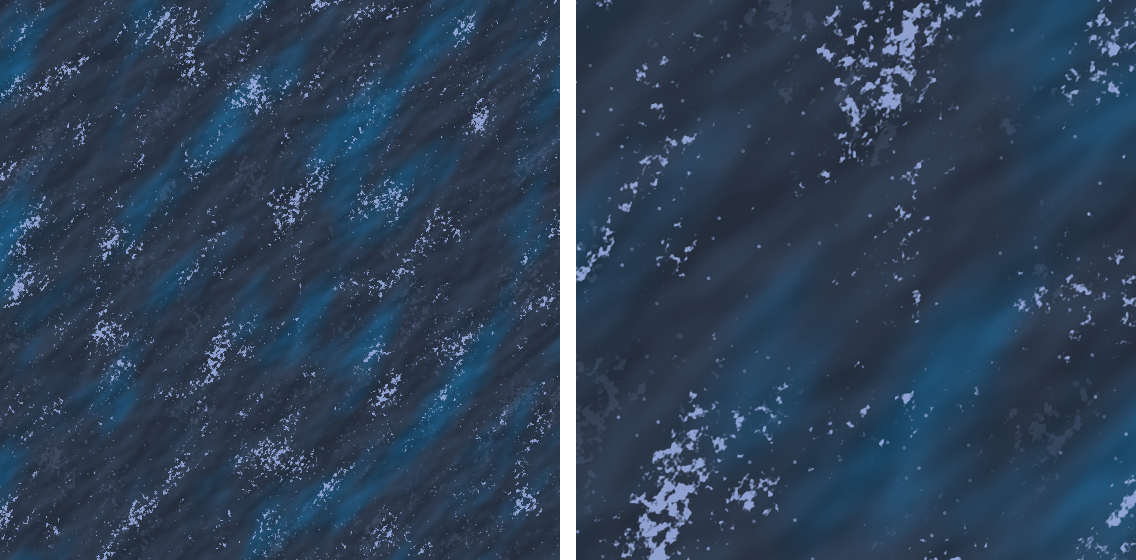
Left: the whole. Right: its middle third, enlarged.
Reproduce this texture procedurally as a WebGL 2 fragment shader.

```glsl
#version 300 es
precision highp float;
// Dark wind-swept sea with blue streaks, soft relief and drifting foam flecks.

uniform vec2 u_resolution;
out vec4 outColor;

const float TAU = 6.2831853;
const vec3 DEEP = vec3(0.170, 0.212, 0.282);
const vec3 BLUE = vec3(0.105, 0.310, 0.455);
const vec3 FOAM = vec3(0.580, 0.655, 0.850);

// Integer hash: two values in 0..1 per cell and seed.
vec2 hash2(vec2 cell, uint seed) {
    uvec2 q = uvec2(ivec2(cell)) * uvec2(1597u, 3343u) + seed * 7919u;
    q = q * 1664525u + 1013904223u;
    q.x += q.y * 1664525u;
    q.y += q.x * 1664525u;
    q ^= q >> 16u;
    q.x += q.y * 1664525u;
    q.y += q.x * 1664525u;
    q ^= q >> 16u;
    return vec2(q & 65535u) / 65535.0;
}

float cornerSlope(vec2 cell, vec2 offset, uint seed) {
    float angle = TAU * hash2(cell, seed).x;
    return dot(vec2(cos(angle), sin(angle)), offset);
}

float gradientNoise(vec2 p, uint seed) {
    vec2 i = floor(p), f = p - i;
    vec2 w = f * f * f * (f * (f * 6.0 - 15.0) + 10.0);
    vec2 e = vec2(1.0, 0.0);
    float low = mix(cornerSlope(i, f, seed), cornerSlope(i + e.xy, f - e.xy, seed), w.x);
    float high = mix(cornerSlope(i + e.yx, f - e.yx, seed), cornerSlope(i + e.xx, f - e.xx, seed), w.x);
    return mix(low, high, w.y);
}

float fbm(vec2 p, int octaves, float gain, uint seed) {
    float sum = 0.0, amplitude = 1.0;
    for (int k = 0; k < octaves; k++) {
        sum += amplitude * gradientNoise(p, seed + uint(k));
        p *= 2.03;
        amplitude *= gain;
    }
    return sum;
}

// Coordinates (along, across) a direction.
vec2 alignTo(vec2 p, float angle) {
    vec2 dir = vec2(cos(angle), sin(angle));
    return vec2(dot(p, dir), dot(p, vec2(-dir.y, dir.x)));
}

// Slope of the swell seen from a light across the wind.
float reliefShade(vec2 p, vec2 scale, float stepSize, uint seed) {
    float here = fbm(p * scale, 3, 0.45, seed);
    float lit = fbm((p + vec2(0.0, stepSize)) * scale, 3, 0.45, seed);
    return (here - lit) / stepSize;
}

// Fine grains gathered into elongated clusters.
float foamCover(vec2 p, vec2 clusterScale, float grainScale, float threshold, float softness, uint seed) {
    float cluster = fbm(p * clusterScale, 3, 0.6, seed);
    float grain = fbm(p * grainScale * vec2(0.9, 1.1), 3, 0.7, seed + 10u);
    return smoothstep(threshold, threshold + softness, grain + 1.25 * cluster);
}

// Tiny isolated dots, one candidate per grid cell.
float specks(vec2 p, float cells, float radius, float chance, float pixel, uint seed) {
    vec2 cell = floor(p * cells);
    vec2 center = (cell + 0.2 + 0.6 * hash2(cell, seed)) / cells;
    vec2 pick = hash2(cell, seed + 1u);
    float dotMask = 1.0 - smoothstep(radius - 0.5 * pixel, radius + 0.7 * pixel, distance(p, center));
    return dotMask * step(pick.x, chance) * mix(0.15, 0.75, pick.y);
}

void main() {
    float pixel = 1.0 / min(u_resolution.x, u_resolution.y);
    vec2 uv = gl_FragCoord.xy * pixel;
    vec2 wind = alignTo(uv, 0.92);
    vec2 swell = alignTo(uv, 0.70);

    // Water body: blue streaks over dark water
    float streak = fbm(wind * vec2(3.6, 10.0), 3, 0.45, 3u);
    vec3 color = mix(DEEP, BLUE, smoothstep(-0.08, 0.68, streak));

    // Relief
    float shade = reliefShade(swell, vec2(8.0, 14.0), 0.004, 21u);
    color *= 1.0 + clamp(0.0055 * shade, -0.15, 0.15);

    // Foam: submerged faint layer, bright flecks, loose specks
    float faint = foamCover(wind, vec2(8.0, 17.0), 100.0, 0.60, 0.35, 41u);
    float bright = foamCover(wind, vec2(8.0, 17.0), 115.0, 0.59, 0.40, 71u);
    float loose = specks(wind, 70.0, 0.0010, 0.22, pixel, 101u);
    color = mix(color, FOAM, 0.13 * faint);
    color = mix(color, FOAM, max(0.95 * bright, loose));

    outColor = vec4(color, 1.0);
}
```
